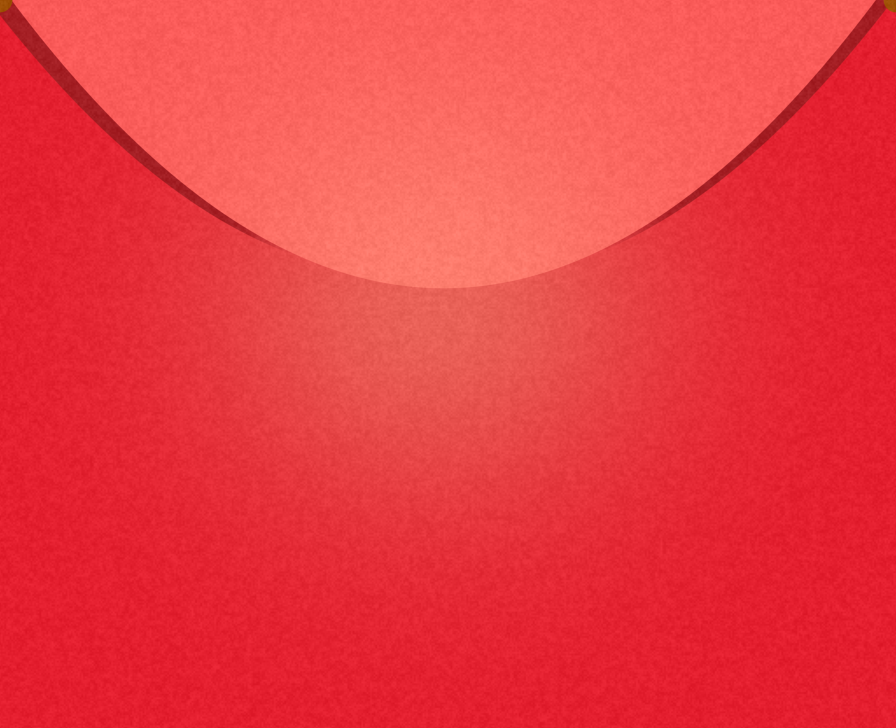
A WebGL 2 fragment shader for this background:

```glsl
#version 300 es
precision highp float;

uniform vec2 u_resolution;
out vec4 outColor;

// Lengths are fractions of the canvas height
const vec3 BODY_RED = vec3(0.895, 0.115, 0.180);
const vec3 BODY_GLOW = vec3(0.915, 0.385, 0.345);
const vec3 FLAP_CORAL = vec3(0.980, 0.350, 0.345);
const vec3 FLAP_GLOW = vec3(0.995, 0.490, 0.430);
const vec3 SHADOW_RED = vec3(0.640, 0.115, 0.135);
const vec3 CORNER_GOLD = vec3(0.620, 0.310, 0.020);

const vec2 FLAP_TIP = vec2(-0.006, 0.604);   // x measured from the middle
const float FLAP_CURVE = 1.123;
const float SHADOW_START = 0.190;
const float SHADOW_SLOPE_LEFT = 0.100;
const float SHADOW_SLOPE_RIGHT = 0.075;
const vec2 GLOW_CENTER = vec2(-0.014, 0.590);
const vec2 GLOW_SIZE = vec2(0.235, 0.215);
const float CORNER_RADIUS = 0.017;
const float GRAIN_CELLS = 416.0;
const float GRAIN_STRENGTH = 0.045;
const float MOTTLE_STRENGTH = 0.035;

float hash(vec2 p) {
  vec3 q = fract(vec3(p.xyx) * 0.1031);
  q += dot(q, q.yzx + 33.33);
  return fract((q.x + q.y) * q.z);
}

float valueNoise(vec2 p) {
  vec2 cell = floor(p);
  vec2 f = fract(p);
  f = f * f * (3.0 - 2.0 * f);
  float low = mix(hash(cell), hash(cell + vec2(1.0, 0.0)), f.x);
  float high = mix(hash(cell + vec2(0.0, 1.0)), hash(cell + 1.0), f.x);
  return mix(low, high, f.y);
}

// Antialiased coverage of the region where the distance is negative
float cover(float dist, float pixel) {
  return 1.0 - smoothstep(-0.75 * pixel, 0.75 * pixel, dist);
}

void main() {
  float pixel = 1.0 / u_resolution.y;
  float halfWidth = 0.5 * u_resolution.x * pixel;
  vec2 uv = gl_FragCoord.xy * pixel;
  vec2 p = vec2(uv.x - halfWidth, uv.y);

  // Soft light around the tip of the flap
  vec2 g = (p - GLOW_CENTER) / GLOW_SIZE;
  float glow = exp(-0.5 * dot(g, g));
  vec3 color = mix(BODY_RED, BODY_GLOW, glow);

  // Parabolic flap edge, with a shadow that widens toward the sides
  float dx = p.x - FLAP_TIP.x;
  float edge = FLAP_TIP.y + FLAP_CURVE * dx * dx;
  float steepness = length(vec2(1.0, 2.0 * FLAP_CURVE * dx));
  float slope = dx < 0.0 ? SHADOW_SLOPE_LEFT : SHADOW_SLOPE_RIGHT;
  float thickness = slope * max(abs(dx) - SHADOW_START, 0.0);
  float flapDist = (edge - p.y) / steepness;
  float shadowDist = (edge - thickness - p.y) / steepness;
  float shadow = cover(shadowDist, pixel) * smoothstep(0.0, 0.012, thickness);
  color = mix(color, SHADOW_RED, shadow);
  color = mix(color, mix(FLAP_CORAL, FLAP_GLOW, glow), cover(flapDist, pixel));

  // Gold dots at the top corners
  float cornerDist = length(vec2(halfWidth - abs(p.x), 1.0 - p.y)) - CORNER_RADIUS;
  color = mix(color, CORNER_GOLD, cover(cornerDist, pixel));

  // Paper grain
  float grain = valueNoise(uv * GRAIN_CELLS) - 0.5;
  float mottle = valueNoise(uv * GRAIN_CELLS * 0.4 + 17.0) - 0.5;
  color += grain * GRAIN_STRENGTH + mottle * MOTTLE_STRENGTH;

  outColor = vec4(clamp(color, 0.0, 1.0), 1.0);
}
```
